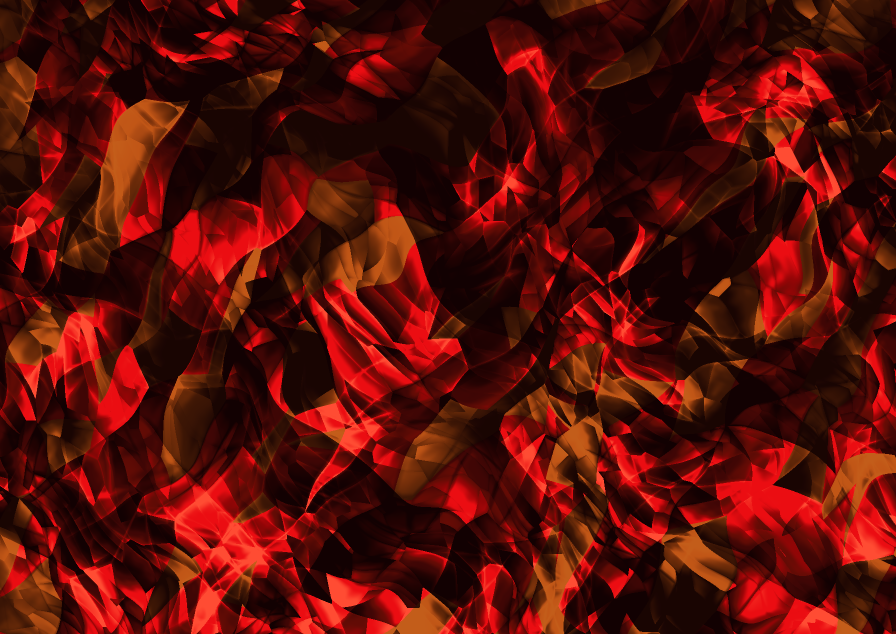
Write a Shadertoy shader that draws this texture.

```glsl
// Crumpled metallic foil under red and amber light.
// Three layers of weighted Voronoi facets, each split by a crease, add up to
// a surface tilt; the tilt is then looked up in a red or an amber light ramp.

vec2 hash2(vec2 p) {
    return fract(sin(vec2(dot(p, vec2(127.1, 311.7)), dot(p, vec2(269.5, 183.3)))) * 43758.5453);
}

float noise(vec2 p) {
    vec2 i = floor(p), f = fract(p);
    f = f * f * (3.0 - 2.0 * f);
    return mix(mix(hash2(i).x, hash2(i + vec2(1, 0)).x, f.x),
               mix(hash2(i + vec2(0, 1)).x, hash2(i + vec2(1, 1)).x, f.x), f.y);
}

vec2 direction(float angle) {
    return vec2(cos(angle), sin(angle));
}

// x: tilt, about -1..1   y: random hue   z: distance to the nearest crease
vec3 facet(vec2 p, float scale, float angle, float stretch) {
    vec2 axis = direction(angle);
    p = scale * vec2(dot(p, axis) / stretch, dot(p, vec2(-axis.y, axis.x)) * stretch);
    vec2 base = floor(p), cell = base, local = vec2(0);
    float nearest = 9.0, second = 9.0;
    for (int y = -2; y <= 2; y++)
    for (int x = -2; x <= 2; x++) {
        vec2 id = base + vec2(x, y);
        vec2 r = p - id - hash2(id);
        float d = dot(r, r) - 0.4 * hash2(id + 31.7).x;
        if (d < nearest) {
            second = nearest;
            nearest = d;
            cell = id;
            local = r;
        } else {
            second = min(second, d);
        }
    }
    // A straight fold turns each cell into two differently tilted shards
    vec2 fold = hash2(cell + 7.3);
    float side = dot(local, direction(6.2832 * fold.x)) - 0.5 * (fold.y - 0.5);
    vec2 shard = hash2(cell + (side > 0.0 ? 53.1 : 91.9));
    float slope = dot(local, direction(6.2832 * fract(shard.x * 17.0 + shard.y)));
    float crease = min(0.5 * (second - nearest), abs(side));
    return vec3(1.7 * shard.x - 0.85 + 1.9 * slope, shard.y, crease / scale);
}

vec3 redLight(float s) {
    vec3 c = mix(vec3(0.07, 0.004, 0.006), vec3(0.14, 0.01, 0.01), smoothstep(-0.9, -0.35, s));
    c = mix(c, vec3(0.25, 0.025, 0.02), smoothstep(-0.45, -0.02, s));
    c = mix(c, vec3(0.39, 0.045, 0.02), smoothstep(0.02, 0.38, s));
    c = mix(c, vec3(0.58, 0.02, 0.025), smoothstep(0.36, 0.64, s));
    c = mix(c, vec3(0.92, 0.05, 0.07), smoothstep(0.6, 0.9, s));
    return mix(c, vec3(1.0, 0.3, 0.2), smoothstep(1.1, 1.7, s));
}

vec3 amberLight(float s) {
    vec3 c = mix(vec3(0.1, 0.02, 0.01), vec3(0.23, 0.09, 0.02), smoothstep(-0.7, 0.05, s));
    c = mix(c, vec3(0.41, 0.18, 0.035), smoothstep(0.0, 0.55, s));
    return mix(c, vec3(0.74, 0.37, 0.09), smoothstep(0.45, 1.1, s));
}

vec3 foil(vec2 uv) {
    // Bend the sheet so that the folds curve and pinch
    vec2 p = uv + 0.12 * vec2(noise(uv * 4.0), noise(uv * 4.0 + 17.0))
                + 0.045 * vec2(noise(uv * 11.0 + 5.0), noise(uv * 11.0 + 41.0));

    vec3 large = facet(p, 5.0, -0.7, 1.55);
    vec3 medium = facet(p + 3.7, 9.5, 0.85, 1.5);
    vec3 small = facet(p + 8.1, 21.0, -0.95, 1.5);

    float crumple = smoothstep(0.35, 0.65, noise(uv * 4.0 + 9.0) + 0.25 * (0.5 - uv.y));
    float rough = 0.2 + 0.5 * crumple;
    float tilt = 0.4 * large.x + 0.5 * medium.x + rough * small.x;

    // Soft rolling bends and fine wrinkles along the diagonals
    tilt += 0.6 * (noise(p * 13.0 + 23.0) - 0.5);
    tilt += 0.3 * (noise(vec2(p.x + p.y, 3.0 * (p.x - p.y)) * 20.0) - 0.5);
    tilt += 0.3 * rough * (noise(vec2(3.0 * (p.x + p.y), p.x - p.y) * 32.0) - 0.5);
    tilt += 0.55 * (0.5 - uv.y);

    // Creases catch a thin glint or fall into shadow
    float glint = smoothstep(0.007, 0.0, min(large.z, medium.z));
    glint += rough * smoothstep(0.004, 0.0, small.z);
    tilt += 1.4 * glint * (noise(p * 16.0 + 2.0) - 0.48);

    float amberShare = 0.22 + 0.2 * (uv.y - 0.5) + 0.25 * (noise(uv * 3.0 + 61.0) - 0.5);
    float amber = 0.9 * step(medium.y, amberShare);
    return mix(redLight(tilt), amberLight(tilt), amber);
}

void mainImage(out vec4 fragColor, in vec2 fragCoord) {
    // Four samples per pixel smooth the facet edges
    vec3 color = vec3(0);
    for (int i = 0; i < 4; i++) {
        vec2 offset = 0.5 * vec2(i % 2, i / 2) - 0.25;
        color += foil((fragCoord + offset) / iResolution.y);
    }
    fragColor = vec4(color / 4.0, 1.0);
}
```
